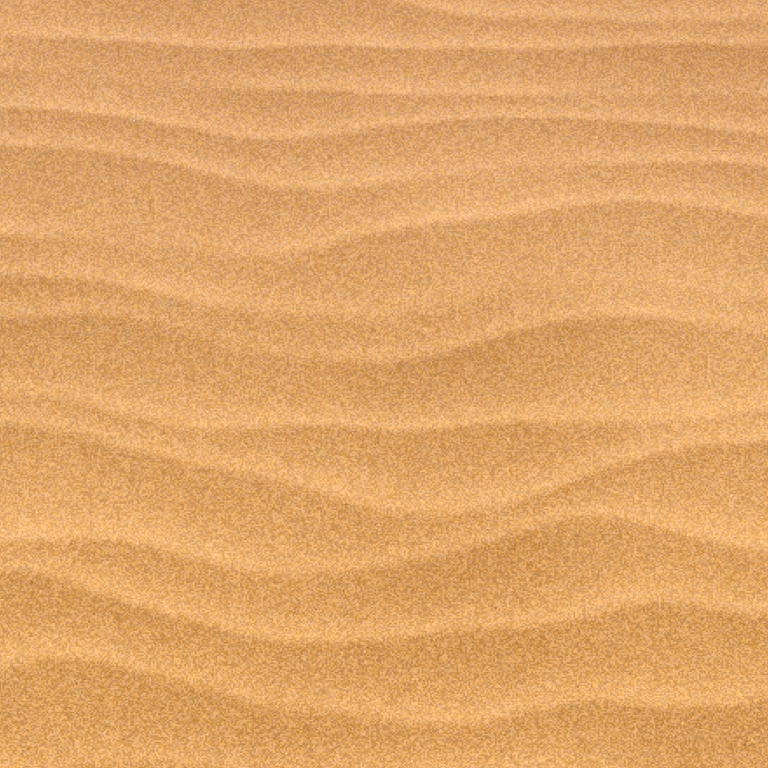
Reproduce this texture procedurally as a three.js fragment shader.

```glsl
// Wind-rippled desert sand: soft wavy crests receding in perspective, with fine grain.
#define SAND_FAR vec3(0.882, 0.660, 0.446)
#define SAND_NEAR vec3(0.886, 0.655, 0.394)
#define RELIEF_TINT vec3(0.090, 0.092, 0.088)
#define RIPPLE_DENSITY 18.5
#define SHARED_BEND 1.3
#define OWN_BEND 1.1
#define CREST_WIDTH 0.75
#define LEE_WIDTH 1.3
#define GRAIN_SCALE 440.0
#define GRAIN_CONTRAST 0.24
#define HUE_CONTRAST 0.07
#define SPECK_CONTRAST 0.10

varying vec2 vUv;

float hash(vec2 p) {
  vec3 q = fract(vec3(p.xyx) * 0.1031);
  q += dot(q, q.yzx + 33.33);
  return fract((q.x + q.y) * q.z);
}

float noise(vec2 p) {
  vec2 cell = floor(p);
  vec2 f = fract(p);
  f = f * f * f * (f * (f * 6.0 - 15.0) + 10.0);
  float low = mix(hash(cell), hash(cell + vec2(1.0, 0.0)), f.x);
  float high = mix(hash(cell + vec2(0.0, 1.0)), hash(cell + vec2(1.0, 1.0)), f.x);
  return mix(low, high, f.y);
}

// Height offset of one crest line along x.
float crestCurve(float x, float id) {
  float wide = noise(vec2(x * 2.8 + id * 3.7, id * 7.31 + 11.0));
  float fine = noise(vec2(x * 7.0 + id * 1.9, id * 5.17 + 43.0));
  return OWN_BEND * (0.8 * wide + 0.2 * fine - 0.5);
}

// Light around one crest: a glow above it, a crisp edge, a fading shade below.
float crestLight(float d, float softness) {
  float glow = pow(clamp(1.0 - d / CREST_WIDTH, 0.0, 1.0), 2.2);
  float shade = 0.55 * pow(clamp(1.0 + d / LEE_WIDTH, 0.0, 1.0), 1.3);
  return mix(-shade, glow, smoothstep(-softness, softness, d));
}

// Sum of the nearby crests; crossing and fading lines make the forks.
float rippleLight(vec2 uv) {
  float v = log(2.0 - uv.y) * RIPPLE_DENSITY;
  v += SHARED_BEND * (noise(vec2(uv.x * 2.3 + 5.0, v * 0.22 + 2.0)) - 0.5);
  v += 0.3 * (noise(vec2(uv.x * 5.0, v * 0.6 + 31.0)) - 0.5);
  float light = 0.0;
  for (int j = -2; j <= 3; j++) {
    float id = floor(v) + float(j);
    float d = id + crestCurve(uv.x, id) - v;
    float strength = noise(vec2(uv.x * 2.8 + id * 2.3, id * 9.13 + 71.0));
    float softness = mix(0.17, 0.08, strength);
    light += smoothstep(-0.1, 0.5, strength) * crestLight(d, softness);
  }
  return light / (1.0 + 0.25 * abs(light));
}

// Sand grain at two sizes, slightly flattened by the view angle.
float grain(vec2 uv) {
  vec2 p = uv * vec2(GRAIN_SCALE, GRAIN_SCALE * 1.1);
  float fine = noise(p) - 0.5;
  float coarse = noise(p * 0.47 + 19.0) - 0.5;
  return 0.8 * fine + 0.2 * coarse;
}

// Scattered round specks: a few dark, a few pale.
float specks(vec2 uv) {
  vec2 p = uv * GRAIN_SCALE * 0.4;
  vec2 cell = floor(p);
  float pick = hash(cell + 7.0);
  vec2 centre = 0.3 + 0.4 * vec2(hash(cell + 101.0), hash(cell + 211.0));
  float dotMask = 1.0 - smoothstep(0.1, 0.38, length(fract(p) - centre));
  return dotMask * (step(0.988, pick) - step(pick, 0.016));
}

void main() {
  float nearness = 1.0 - vUv.y;
  vec3 colour = mix(SAND_FAR, SAND_NEAR, smoothstep(0.0, 0.9, nearness));

  // Ripples, plus broad hollows that deepen toward the distance.
  float hollows = noise(vUv * vec2(3.2, 5.5) + 13.0) - 0.5;
  float light = rippleLight(vUv) + hollows * mix(0.35, 0.65, vUv.y);
  colour += RELIEF_TINT * light;

  // Grain reads stronger close to the viewer and weaker on the lit crests.
  float visible = mix(0.7, 1.0, nearness) * (1.0 - 0.25 * clamp(light, 0.0, 1.0));
  colour += GRAIN_CONTRAST * visible * grain(vUv);
  colour += SPECK_CONTRAST * visible * specks(vUv);

  // Single grains lean warm or cool.
  float hue = noise(vUv * GRAIN_SCALE * 0.6 + 57.0) - 0.5;
  colour += HUE_CONTRAST * hue * vec3(-0.4, 0.0, 1.0);

  gl_FragColor = vec4(clamp(colour, 0.0, 1.0), 1.0);
}
```
